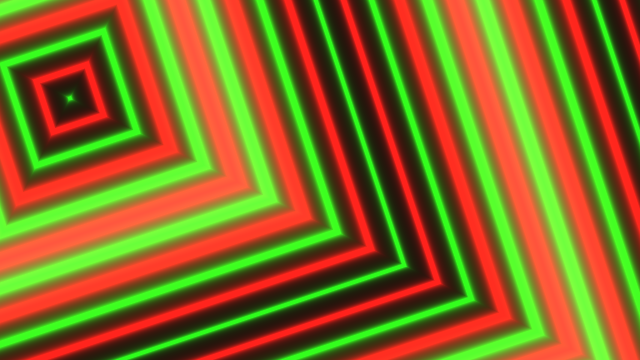
A Shadertoy shader for this background:

```glsl
// Tilted concentric neon squares, alternating red and green, swelling in slow waves.

const vec2 CENTER = vec2(0.1944, 0.727);   // in canvas heights
const float TILT = 0.322;                  // radians
const float SPACING = 0.0734;              // distance between neighbouring squares
const float SWELL_PERIOD = 10.4;           // squares per thickness wave
const float THIN = 0.10;                   // half widths, in spacings
const float THICK = 0.30;
const float RED_WIDEN = 1.15;
const float GREEN_WIDEN = 0.90;
const float GAIN = 1.4;                    // overdrive that flattens the core
const float HAZE = 0.13;
const vec3 RED = vec3(1.0, 0.08, 0.07);
const vec3 GREEN = vec3(0.09, 0.95, 0.07);
const vec3 AMBIENT = vec3(0.07, 0.04, 0.04);
const float TAU = 6.2831853;

vec2 rotate(vec2 p, float angle) {
    float c = cos(angle), s = sin(angle);
    return vec2(c * p.x + s * p.y, c * p.y - s * p.x);
}

// Saturated core with a soft shoulder and a halo that fades with distance
float neon(float dist, float halfWidth) {
    float x = dist / halfWidth;
    return min(GAIN / (1.0 + x * x), 1.0);
}

void mainImage(out vec4 fragColor, in vec2 fragCoord) {
    vec2 p = rotate(fragCoord / iResolution.y - CENTER, TILT);

    // Square radius, counted in spacings
    float ring = max(abs(p.x), abs(p.y)) / SPACING;

    // Thickness wave
    float swell = 0.5 - 0.5 * cos(TAU * ring / SWELL_PERIOD);
    float halfWidth = mix(THIN, THICK, swell);

    // Green on even rings, red on odd rings
    float redDist = abs(mod(ring, 2.0) - 1.0);
    float greenDist = 1.0 - redDist;

    vec3 color = AMBIENT
               + RED * neon(redDist, halfWidth * RED_WIDEN)
               + GREEN * neon(greenDist, halfWidth * GREEN_WIDEN)
               + HAZE * swell * swell * swell;
    fragColor = vec4(min(color, 1.0), 1.0);
}
```
